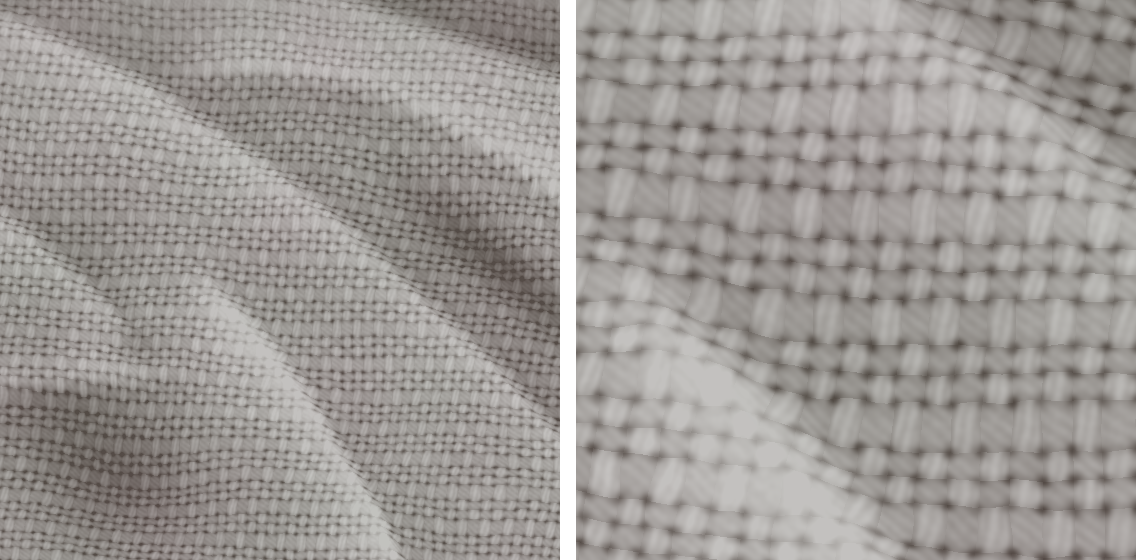
Left: the whole. Right: its middle third, enlarged.
Write a WebGL 2 fragment shader that draws this texture.

```glsl
#version 300 es
precision highp float;
// Draped cloth in a soft weave: 53 equal warps across, and about 18 bands
// down of one thick and two thin wefts. Curved crests shade and bend it;
// crossings are soft rounded floats with dark pinholes between them.
uniform vec2 u_resolution;
out vec4 outColor;

const vec2 DENSITY = vec2(53.0, 57.0);  // warp widths per canvas side
const vec3 PICKS = vec3(1.5, 2.35, 3.2); // upper edges of wefts, in warp widths
const vec3 DARK = vec3(0.38, 0.35, 0.33);
const vec3 PALE = vec3(0.73, 0.72, 0.71);

float hash(vec2 p) {
  p = fract(p * vec2(0.1031, 0.1137));
  p += dot(p, p.yx + 33.33);
  return fract((p.x + p.y) * p.x * 17.0);
}

vec2 gradient(vec2 cell) {
  float a = 6.2832 * hash(cell + 71.0);
  return vec2(cos(a), sin(a));
}

float gradientNoise(vec2 p) {
  vec2 i = floor(p), f = fract(p);
  vec2 u = f * f * f * (f * (f * 6.0 - 15.0) + 10.0);
  vec2 e = vec2(1.0, 0.0);
  float low = mix(dot(gradient(i), f), dot(gradient(i + e), f - e), u.x);
  float high = mix(dot(gradient(i + e.yx), f - e.yx), dot(gradient(i + 1.0), f - 1.0), u.x);
  return mix(low, high, u.y);
}

// Light across one crest: glow where d < 0, shadow where d > 0
float crest(float d, float glow, float glowWidth, float shadow, float shadowWidth) {
  float lit = glow * exp(min(d, 0.0) / glowWidth);
  float dim = -shadow * exp(-max(d, 0.0) / shadowWidth);
  return mix(lit, dim, smoothstep(-0.018, 0.040, d));
}

float hollow(vec2 p, vec2 center, vec2 along, vec2 size) {
  vec2 d = p - center;
  vec2 q = vec2(dot(d, along), dot(d, vec2(-along.y, along.x))) / size;
  return exp(-dot(q, q));
}

// Large folds of the drape, as light above or below the middle tone
float drapeLight(vec2 p) {
  float x = p.x;
  float wobble = 0.010 * gradientNoise(p * 6.0);
  float middle = p.y - (0.965 - 0.40 * x - 0.35 * x * x) + wobble;
  float upper = p.y - (0.876 - 0.75 * (x - 0.45) * (x - 0.45)) + wobble;
  float corner = p.y - (1.223 - 0.366 * x);
  float left = p.y - (0.61 - 0.65 * x - x * x) + wobble;
  float k = x - 0.377;
  float lower = p.y - (0.486 - 0.9 * k - 1.6 * k * k) + wobble;
  float shelf = 0.315 + 0.06 * x - p.y + wobble;

  float light = crest(middle, 0.14, 0.07, 0.09, 0.08);
  light += smoothstep(0.25, 0.45, x) * crest(-upper, 0.12, 0.12, 0.05, 0.15);
  light += crest(corner, 0.07, 0.06, 0.20, 0.10) * smoothstep(0.5, 0.7, x);
  light += crest(left, 0.12, 0.06, 0.10, 0.06) * (1.0 - smoothstep(0.18, 0.28, x));
  light += crest(lower, 0.19, 0.13, 0.01, 0.08) * smoothstep(0.28, 0.42, x)
         * (1.0 - smoothstep(0.46, 0.56, p.y));
  light += crest(shelf, 0.12, 0.05, 0.09, 0.10) * (1.0 - smoothstep(0.22, 0.38, x));
  vec2 slope = normalize(vec2(1.0, -0.85));
  light -= 0.19 * hollow(p, vec2(0.90, 0.52), slope, vec2(0.22, 0.05));
  light -= 0.12 * hollow(p, vec2(0.24, 0.38), slope, vec2(0.06, 0.04));
  light -= 0.14 * hollow(p, vec2(0.18, 0.18), slope, vec2(0.20, 0.11));
  return light + 0.06 * gradientNoise(p * 3.5 + 9.0);
}

// Brightness of the weave: pinholes near 0, raised warp near 1
float weave(vec2 q, float soft) {
  float band = floor(q.y / PICKS.z), y = q.y - band * PICKS.z;
  float pick = step(PICKS.x, y) + step(PICKS.y, y);
  float height = pick < 0.5 ? PICKS.x : PICKS.y - PICKS.x;
  float base = pick < 0.5 ? 0.0 : PICKS.x + (pick - 1.0) * height;
  vec2 id = vec2(floor(q.x), band * 3.0 + pick);
  vec2 size = vec2(1.0, height);
  vec2 local = vec2(fract(q.x) - 0.5, y - base - 0.5 * height);
  float warpOver = mod(id.x + id.y, 2.0);

  // Warp floats are slim and pale; weft floats are wide and dimmer
  vec2 c = 2.0 * local / size;
  float warp = 0.84 - 0.14 * c.x * c.x - 0.09 * c.y * c.y;
  warp += 0.05 * sin(local.x * 15.0 - local.y * 2.5 + 6.0 * hash(id));
  float weft = 0.67 - 0.10 * c.y * c.y - 0.03 * c.x * c.x;
  weft += 0.035 * sin(local.x * 9.0 + local.y * 13.0 + 6.0 * hash(id));
  float edge = smoothstep(0.45 + soft, 0.45 - soft, abs(local.x));
  float top = mix(weft, mix(0.57, warp, edge), warpOver);
  top += 0.09 * (hash(id + 5.0) - 0.5);

  // Pinholes lie where four floats meet
  vec2 toCorner = (0.5 * size - abs(local)) / vec2(0.25, 0.22);
  vec2 corner = vec2(floor(q.x + 0.5), id.y + step(0.0, local.y));
  float depth = 0.30 + 0.36 * hash(corner + 13.0);
  float hole = exp(-dot(toCorner, toCorner));
  float seam = exp(-pow((0.5 * height - abs(local.y)) / 0.15, 2.0));
  return top - depth * hole - 0.05 * seam;
}

void main() {
  vec2 p = gl_FragCoord.xy / u_resolution;
  float light = drapeLight(p);

  // Cloth coordinates lean and bend with the folds
  vec2 cloth = p + vec2(-0.12 * p.y, 0.08 * p.x) + light * vec2(0.03, -0.08);
  cloth += 0.022 * vec2(gradientNoise(p * 4.0), gradientNoise(p * 4.0 + 23.0));
  cloth += 0.0030 * vec2(gradientNoise(p * 38.0), gradientNoise(p * 38.0 + 31.0));

  // Pale crests and the far edge lose focus
  float blur = max(smoothstep(0.05, 0.17, light), 0.6 * smoothstep(0.72, 1.0, p.y));
  float soft = 0.14 + 0.10 * blur + 0.5 * DENSITY.x / u_resolution.x;
  float relief = weave(cloth * DENSITY, soft) - 0.60;
  float fuzz = gradientNoise(p * 130.0) + 0.4 * gradientNoise(p * 240.0 + 7.0);
  float tone = 0.592 + light + relief * mix(0.36, 0.17, blur) + 0.026 * fuzz;

  vec3 color = mix(DARK, PALE, clamp((tone - 0.38) / 0.35, -0.15, 1.10));
  color += 0.012 * gradientNoise(p * 5.0 + 40.0) * vec3(1.0, -0.7, 0.4);
  outColor = vec4(color, 1.0);
}
```
